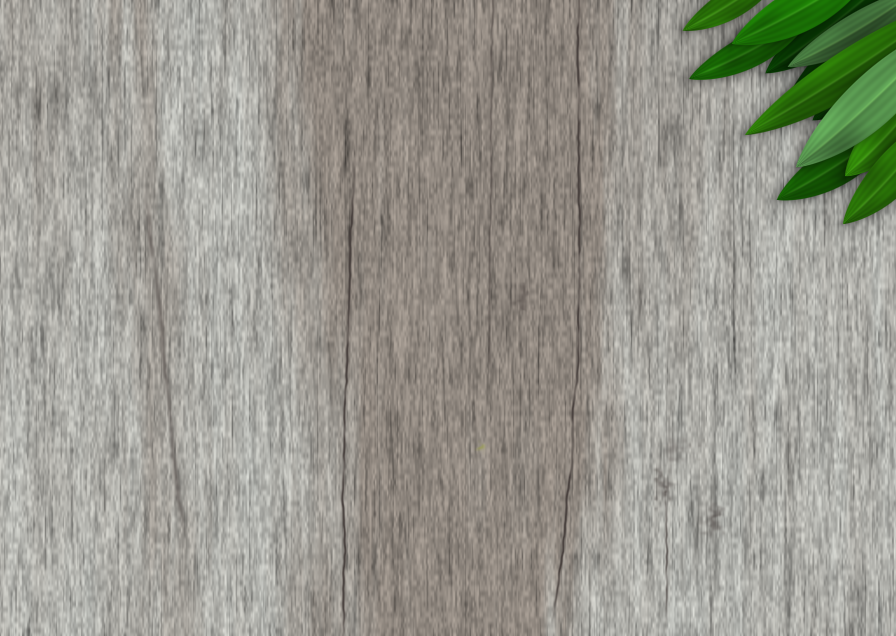
Reproduce this texture procedurally as a WebGL 2 fragment shader.

```glsl
#version 300 es
precision highp float;
// Weathered grey-brown wood with a spray of green leaves in the top right corner.
uniform vec2 u_resolution;
out vec4 fragColor;

const vec3 PALE_WOOD = vec3(0.720, 0.727, 0.708);
const vec3 BROWN_WOOD = vec3(0.578, 0.549, 0.518);
const vec3 CRACK_TONE = vec3(0.27, 0.24, 0.23);
const vec3 DEEP_GREEN = vec3(0.03, 0.24, 0.01);
const vec3 MID_GREEN = vec3(0.08, 0.35, 0.015);
const vec3 FRESH_GREEN = vec3(0.17, 0.47, 0.03);
const vec3 SOFT_GREEN = vec3(0.31, 0.53, 0.28);

float hash(vec2 p) {
  vec3 h = fract(vec3(p.xyx) * 0.1031);
  h += dot(h, h.yzx + 33.33);
  return fract((h.x + h.y) * h.z);
}

float noise(vec2 p) {
  vec2 c = floor(p), f = fract(p);
  f = f * f * (3.0 - 2.0 * f);
  return mix(mix(hash(c), hash(c + vec2(1, 0)), f.x),
             mix(hash(c + vec2(0, 1)), hash(c + vec2(1, 1)), f.x), f.y);
}

float fbm(vec2 p) {
  float sum = 0.0;
  for (float amp = 0.5; amp > 0.05; amp *= 0.5) {
    sum += amp * noise(p);
    p = p * 2.03 + 17.0;
  }
  return sum;
}

float band(float x, float center, float width) {
  return exp(-pow(abs(x - center) / width, 2.0));
}

// Thin broken split around x = path, fading beyond the given heights
float crack(vec2 p, float path, float width, float low, float high) {
  float wander = 0.006 * (noise(vec2(path * 3.0, p.y * 14.0)) - 0.5) + 0.002 * noise(p.yy * 60.0);
  float ends = smoothstep(low - 0.04, low + 0.04, p.y) * (1.0 - smoothstep(high - 0.06, high + 0.06, p.y));
  float broken = smoothstep(0.1, 0.65, noise(vec2(path * 9.0, p.y * 34.0)));
  return band(p.x, path + wander, width) * ends * (0.45 + 0.55 * broken);
}

float knot(vec2 p, vec2 center, vec2 size) {
  vec2 k = (p - center) / size + 1.8 * (vec2(noise(p * 130.0), noise(p * 130.0 + 9.0)) - 0.5);
  return exp(-dot(k, k));
}

// Long hairlines where smooth stretched noise crosses its middle
float hairline(vec2 p, vec2 stretch, float width) {
  float gate = smoothstep(0.5, 0.8, noise(p * stretch * vec2(0.9, 3.0) + 7.0));
  return band(noise(p * stretch), 0.5, width) * gate;
}

vec3 wood(vec2 p) {
  // Broad tones with ragged borders along the grain
  float ragged = p.x + 0.13 * (fbm(p * vec2(45.0, 3.5)) - 0.47);
  float leftEdge = mix(0.52, 0.44, smoothstep(0.3, 0.95, p.y));
  float rightEdge = 0.908 - 0.15 * pow(max(0.55 - p.y, 0.0), 2.0);
  float brown = smoothstep(leftEdge - 0.11, leftEdge + 0.10, ragged)
              * (1.0 - smoothstep(rightEdge - 0.04, rightEdge + 0.09, ragged));
  brown += 0.45 * band(ragged, 0.235 + 0.07 * (0.65 - p.y), 0.04);
  brown += 0.42 * band(ragged, 1.0, 0.14) * smoothstep(0.0, 0.9, p.y);
  brown += 0.38 * (1.0 - smoothstep(0.0, 0.34, p.x)) * smoothstep(0.3, 1.0, p.y);
  brown += 0.16 + 0.6 * (fbm(p * vec2(50.0, 4.0) + 5.0) - 0.47);
  vec3 col = mix(PALE_WOOD, BROWN_WOOD, clamp(brown, 0.0, 1.1));
  // Fibres, hairlines, broken pores and faint saw ripples
  float fibre = 0.06 * noise(p * vec2(110.0, 9.0)) + 0.21 * noise(p * vec2(290.0, 24.0))
              + 0.25 * noise(p * vec2(364.0, 120.0)) - 0.25;
  float dark = 0.17 * hairline(p, vec2(75.0, 3.0), 0.07) + 0.12 * hairline(p + 3.0, vec2(130.0, 6.0), 0.12);
  dark += 0.15 * smoothstep(0.72, 0.9, noise(p * vec2(280.0, 17.0) + 41.0));
  float ripple = sin(p.y * 170.0 + 5.0 * noise(p * 7.0)) * band(p.x, 0.3, 0.18);
  col *= 1.0 + fibre - dark + 0.012 * ripple;
  // Long splits, knots and a speck of moss
  float split = crack(p, 0.538 + 0.032 * p.y * p.y, 0.002, 0.0, 0.72);
  split += crack(p, rightEdge, 0.002, 0.05, 1.1);
  split += 0.5 * crack(p, 0.762 + 0.011 * p.y, 0.0017, 0.42, 1.1);
  split += 0.75 * crack(p, 1.046, 0.0018, 0.04, 0.2);
  split += 0.45 * crack(p, 0.305 - 0.11 * p.y, 0.0035, 0.18, 0.7);
  split += 0.55 * knot(p, vec2(1.044, 0.235), vec2(0.011, 0.02));
  split += 0.55 * knot(p, vec2(1.121, 0.185), vec2(0.012, 0.018));
  split += 0.35 * knot(p, vec2(1.068, 0.295), vec2(0.022, 0.014));
  split += 0.45 * knot(p, vec2(0.819, 0.53), vec2(0.01, 0.018));
  col = mix(col, CRACK_TONE, min(split, 0.92));
  return mix(col, vec3(0.6, 0.62, 0.28), 0.6 * knot(p, vec2(0.755, 0.297), vec2(0.005)));
}

// Lays one pointed leaf and its soft shadow over the colour beneath
vec3 leaf(vec3 under, vec2 q, vec2 tip, vec2 base, float width, vec3 tone) {
  float len = length(base - tip), px = 0.8 / u_resolution.y;
  vec2 dir = (base - tip) / len, local = q - tip;
  float t = dot(local, dir) / len, tc = clamp(t, 0.0, 1.0), arch = 4.0 * tc * (1.0 - tc);
  float side = dot(local, vec2(-dir.y, dir.x)) + 0.006 * arch;
  float halfWidth = width * pow(arch, 0.85) + 0.0001, across = side / halfWidth;
  float d = max(abs(side) - halfWidth, max(-t, t - 1.0) * len);
  float gloss = noise(vec2(t * 5.0, across * 1.6) + tip * 50.0);
  vec3 col = tone * (0.76 + 0.4 * gloss + 0.05 * sin(across * 19.0) + 0.16 * smoothstep(-0.1, 0.1, across));
  col += vec3(0.09, 0.12, 0.06) * band(side, 0.0, 0.002) * smoothstep(0.0, 0.2, t);
  under *= 1.0 - 0.33 * exp(-max(d, 0.0) / 0.010);
  return mix(under, col, 1.0 - smoothstep(-px, px, d));
}

// Positions run left and down from the top right corner
vec3 foliage(vec3 col, vec2 q) {
  for (float k = 0.0; k < 1.1; k += 0.2) {
    vec2 tip = mix(vec2(0.205, 0.115), vec2(0.02, 0.3), k);
    col = leaf(col, q, tip, tip - vec2(0.25, 0.2), 0.038, DEEP_GREEN);
  }
  col = leaf(col, q, vec2(0.335, 0.048), vec2(0.17, -0.06), 0.024, FRESH_GREEN * 0.85);
  col = leaf(col, q, vec2(0.325, 0.124), vec2(0.13, 0.02), 0.026, MID_GREEN);
  col = leaf(col, q, vec2(0.17, 0.105), vec2(-0.04, -0.02), 0.026, SOFT_GREEN * 0.75);
  col = leaf(col, q, vec2(0.258, 0.069), vec2(0.03, -0.06), 0.035, MID_GREEN * 1.15);
  col = leaf(col, q, vec2(0.187, 0.314), vec2(-0.01, 0.185), 0.032, MID_GREEN * 0.9);
  col = leaf(col, q, vec2(0.237, 0.212), vec2(-0.09, 0.0), 0.034, FRESH_GREEN * 0.85);
  col = leaf(col, q, vec2(0.08, 0.277), vec2(-0.07, 0.11), 0.036, FRESH_GREEN);
  col = leaf(col, q, vec2(0.157, 0.263), vec2(-0.08, 0.04), 0.04, SOFT_GREEN);
  return leaf(col, q, vec2(0.083, 0.352), vec2(-0.07, 0.18), 0.032, FRESH_GREEN * 0.85);
}
void main() {
  vec2 p = gl_FragCoord.xy / u_resolution.y;
  vec2 corner = (u_resolution - gl_FragCoord.xy) / u_resolution.y;
  fragColor = vec4(clamp(foliage(wood(p), corner), 0.0, 1.0), 1.0);
}
```
